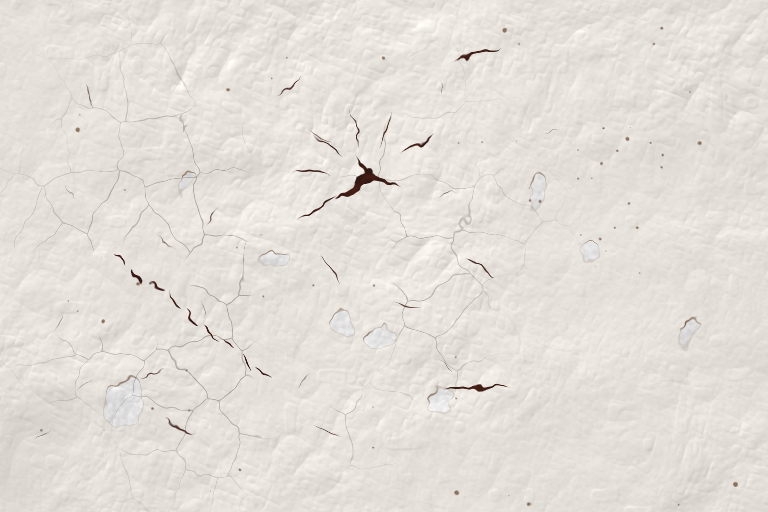
A Shadertoy shader for this texture:

```glsl
// Weathered off-white painted plaster: a noise relief lit from the upper left,
// with hairline webs, jagged cracks around one open hole, a diagonal chain of
// chips, flaked patches showing pale primer, and small rusty pits.

#define PAINT vec3(0.897, 0.878, 0.855)
#define PRIMER vec3(0.885, 0.880, 0.882)
#define GAP vec3(0.17, 0.09, 0.07)
#define RUST vec3(0.42, 0.30, 0.21)
#define LIGHT_DIR vec2(-0.5, 0.86)
#define RELIEF 0.017
#define GRAIN 0.022
#define HOLE vec2(0.72, 0.655)
#define CRACKS 22
#define FLAKES 9
#define CHIPS 9

float hash(vec2 p) {
    vec3 q = fract(p.xyx * 0.1031);
    q += dot(q, q.yzx + 33.33);
    return fract((q.x + q.y) * q.z);
}

vec2 hash2(vec2 p) { return vec2(hash(p), hash(p + 57.3)); }

float noise(vec2 p) {
    vec2 i = floor(p), f = fract(p);
    f = f * f * f * (f * (f * 6.0 - 15.0) + 10.0);
    return mix(mix(hash(i), hash(i + vec2(1, 0)), f.x),
               mix(hash(i + vec2(0, 1)), hash(i + vec2(1, 1)), f.x), f.y);
}

vec2 wobble(vec2 p) { return vec2(noise(p), noise(p + 31.7)) - 0.5; }

vec2 polar(float a) { return vec2(cos(a), sin(a)); }

// Plaster height: soft dents, sharper creases and a few small lumps
float relief(vec2 p) {
    float h = 0.0, freq = 8.0;
    float rough = 0.45 + 1.1 * noise(p * 3.5 + 9.0);
    vec2 q = p + 0.035 * wobble(p * 7.0);
    for (int i = 0; i < 5; i++) {
        float n = noise(q * freq + float(i) * 17.0);
        if (i % 2 == 1) n = 0.7 * abs(2.0 * n - 1.0);
        h += n * RELIEF / freq;
        freq *= 1.95;
        q = mat2(0.8, 0.6, -0.6, 0.8) * q;
    }
    return h * rough + 0.0002 * smoothstep(0.74, 0.92, noise(p * 30.0 + 5.0));
}

// Coverage of a crack from a to b; bulge 1 tapers both ends, 0 only the far one
float crack(vec2 p, vec2 a, vec2 b, float w, float bulge, float soft) {
    vec2 d = b - a;
    float t = clamp(dot(p - a, d) / dot(d, d), 0.0, 1.0);
    w *= mix(1.0 - t, 4.0 * t * (1.0 - t), bulge);
    float gap = length(p - a - d * t);
    return clamp((w - gap) / soft + 0.5, 0.0, 1.0) * min(1.0, 2.0 * w / soft);
}

// Distance to the nearest border of jittered cells
float cellEdge(vec2 p) {
    vec2 cell = floor(p), nearest = vec2(8.0);
    for (int k = 0; k < 9; k++) {
        vec2 c = cell + vec2(k % 3 - 1, k / 3 - 1);
        vec2 r = c + hash2(c) - p;
        if (dot(r, r) < dot(nearest, nearest)) nearest = r;
    }
    float edge = 8.0;
    for (int k = 0; k < 25; k++) {
        vec2 c = cell + vec2(k % 5 - 2, k / 5 - 2);
        vec2 r = c + hash2(c) - p, d = r - nearest;
        if (dot(d, d) > 1e-5) edge = min(edge, dot(0.5 * (r + nearest), normalize(d)));
    }
    return edge;
}

// All open cracks: hole arms, radiating hairs, chip chain, scattered cracks
float openCracks(vec2 p, float soft) {
    vec2 q = p + 0.016 * wobble(p * 28.0) + 0.006 * wobble(p * 90.0);
    float m = 0.0;
    for (int i = 0; i < 3; i++) {
        float k = float(i);
        vec2 tip = HOLE + (0.085 - 0.015 * k) * polar(3.75 + 2.3 * k);
        m = max(m, crack(q, HOLE, tip, 0.012 / (1.0 + 0.9 * k), 0.0, soft));
    }
    for (int i = 0; i < 6; i++) {
        float k = float(i), r = hash(vec2(k, 3.0));
        vec2 dir = polar(0.6 + 0.62 * k);
        m = max(m, crack(q, HOLE + dir * (0.05 + 0.03 * r),
            HOLE + dir * (0.12 + 0.05 * r), 0.0008 + 0.0014 * r, 1.0, soft));
    }
    for (int i = 0; i < CHIPS; i++) {
        float k = float(i), r = hash(vec2(k, 7.0));
        vec2 a = mix(vec2(0.21, 0.52), vec2(0.53, 0.26), (k + 0.4 * r) / float(CHIPS));
        vec2 b = a + (0.025 + 0.025 * r) * polar(-0.35 - 0.9 * r);
        m = max(m, crack(q, a, b, 0.0012 + 0.0025 * r * r, 1.0, soft));
    }
    for (int i = 0; i < CRACKS; i++) {
        float k = float(i), r = hash(vec2(k, 11.0));
        vec2 a = vec2(0.1, 0.1) + vec2(0.98, 0.8) * fract(k * vec2(0.755, 0.57) + 0.23);
        vec2 b = a + (0.03 + 0.05 * r) * polar(6.28 * hash(vec2(k, 19.0)));
        m = max(m, 0.9 * crack(q, a, b, 0.0005 + 0.0016 * r * r, 1.0, soft));
    }
    m = max(m, crack(q, vec2(0.88, 0.885), vec2(0.98, 0.9), 0.0028, 1.0, soft));
    return max(m, crack(q, vec2(0.86, 0.24), vec2(1.0, 0.245), 0.0028, 1.0, soft));
}

void mainImage(out vec4 fragColor, in vec2 fragCoord) {
    vec2 p = fragCoord / iResolution.y;
    float soft = max(1.0 / iResolution.y, 0.0015);

    // Lit paint surface with broad falloff and fine brush grain
    vec2 e = 0.0016 * normalize(LIGHT_DIR);
    float light = (relief(p - e) - relief(p + e)) / (2.0 * length(e));
    light += GRAIN * (noise(p * vec2(150.0, 240.0)) - 0.5);
    light += 0.02 * (noise(p * 2.5) - 0.5) + 0.008 - 0.035 * dot(p - vec2(0.72, 0.56), p - vec2(0.72, 0.56));
    vec3 color = PAINT;

    // Flaked patches, shadowed under their upper rim
    vec2 fq = p + 0.035 * wobble(p * 24.0) + 0.01 * wobble(p * 80.0);
    float rim = 0.0;
    for (int i = 0; i < FLAKES; i++) {
        float k = float(i);
        vec2 r = hash2(vec2(k, 23.0));
        vec2 c = vec2(0.07, 0.12) + vec2(1.28, 0.56) * fract(k * vec2(0.618, 0.755) + vec2(0.52, 0.4));
        vec2 size = vec2(0.009, 0.014) + vec2(0.022, 0.032) * r;
        vec2 v = (fq - c) / size;
        float d = (length(v) - 1.0) * min(size.x, size.y);
        float fill = smoothstep(soft, -soft, d);
        color = mix(color, PRIMER + 0.06 * (noise(p * 130.0) - 0.5), fill);
        float shade = smoothstep(0.1, 0.9, v.y - 0.3 * v.x);
        float line = smoothstep(soft * 1.3, 0.0, abs(d));
        rim = max(rim, line * (0.14 + 0.75 * shade * noise(p * 45.0 + 3.0)));
    }
    color = mix(color + light, RUST, rim);

    // Faint hairline web, strongest around the damaged middle
    float zone = smoothstep(0.65, 0.2, length((p - vec2(0.52, 0.48)) * vec2(0.9, 1.0)));
    float web = cellEdge((p + 0.03 * wobble(p * 16.0) + 0.008 * wobble(p * 60.0)) * 9.0) / 9.0;
    float hair = smoothstep(soft, 0.0, web) * smoothstep(0.5, 0.72, noise(p * 7.0 + 2.0));
    color -= vec3(0.21, 0.22, 0.23) * hair * zone;

    // Rusty pits, denser in a cluster at the right
    vec2 g = p * 42.0, id = floor(g);
    float chance = 0.018 + 0.1 * smoothstep(0.2, 0.05, length(p - vec2(1.22, 0.62)));
    float size = 0.001 + 0.0035 * pow(hash(id + 71.0), 3.0);
    float pit = length(g - id - 0.25 - 0.5 * hash2(id + 13.0)) / 42.0 + 0.002 * (noise(p * 200.0) - 0.5);
    color = mix(color, RUST, 0.75 * step(hash(id + 5.0), chance) * smoothstep(soft, -soft, pit - size));

    // Open cracks, with a reddish glint inside the widest gaps
    vec3 gap = GAP + vec3(0.12, 0.03, 0.02) * noise(p * 110.0);
    color = mix(color, gap, openCracks(p, soft));
    fragColor = vec4(clamp(color, 0.0, 1.0), 1.0);
}
```
